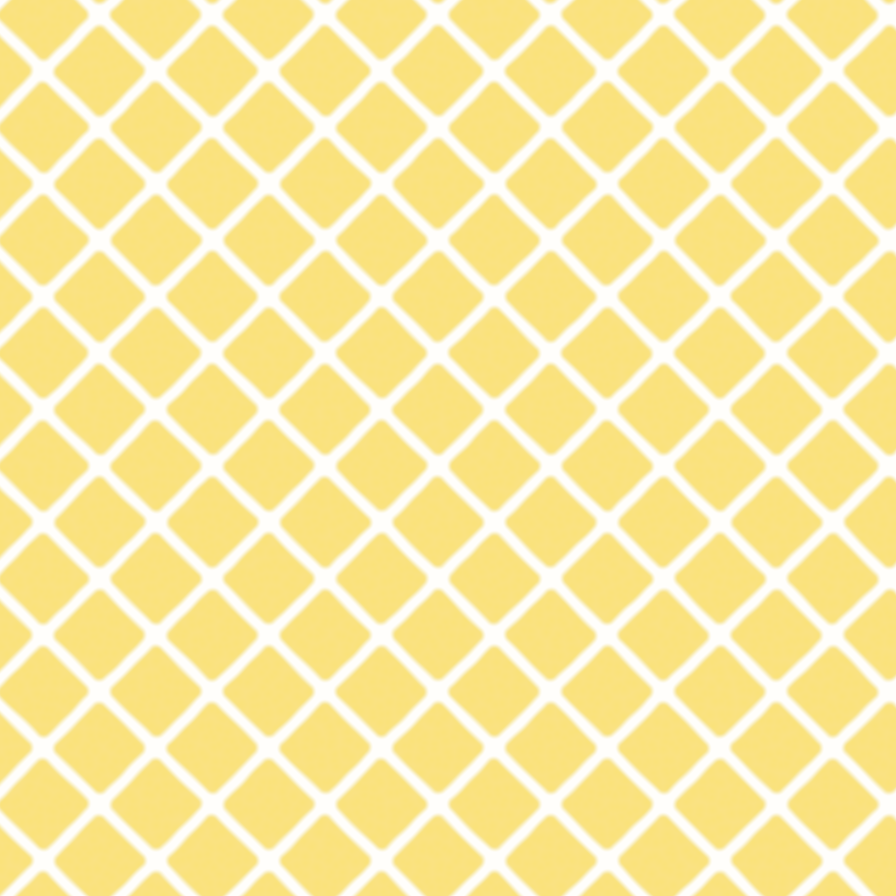
Write a WebGL 2 fragment shader that draws this pattern.

```glsl
#version 300 es
precision highp float;

uniform vec2 u_resolution;
out vec4 fragColor;

// Lattice, in fractions of the canvas
const float PERIOD = 0.1259;
const vec2 CROSSING = vec2(0.0482, 0.9206);
const float LINE_WIDTH = 0.0122;
const float CORNER_RADIUS = 0.0085;
const float EDGE_SOFTNESS = 0.0036;
const float EDGE_WOBBLE = 0.0004;

// Colours
const vec3 LINE_COLOR = vec3(1.0, 0.995, 0.985);
const vec3 FILL_COLOR = vec3(0.98, 0.888, 0.495);
const vec3 RIM_COLOR = vec3(0.965, 0.895, 0.58);
const float RIM_WIDTH = 0.0045;

// Faint mottling of the fill
const float MOTTLE_SCALE = 95.0;
const float MOTTLE_STRENGTH = 0.035;

vec2 hash2(vec2 p) {
  p = vec2(dot(p, vec2(127.1, 311.7)), dot(p, vec2(269.5, 183.3)));
  return fract(sin(p) * 43758.5);
}

// Distance to the nearest scattered point
float cellularNoise(vec2 p) {
  vec2 cell = floor(p);
  float nearest = 2.0;
  for (int y = -1; y <= 1; y++) {
    for (int x = -1; x <= 1; x++) {
      vec2 neighbor = cell + vec2(x, y);
      nearest = min(nearest, distance(p, neighbor + hash2(neighbor)));
    }
  }
  return nearest;
}

// Layered sines for slightly uneven edges
vec2 wobble(vec2 p) {
  return sin(p.yx * vec2(83.0, 97.0) + 1.3)
       + 0.6 * sin(p.yx * vec2(211.0, 187.0) + p * 59.0);
}

float roundedBox(vec2 p, float halfSide, float radius) {
  vec2 d = abs(p) - halfSide + radius;
  return length(max(d, 0.0)) + min(max(d.x, d.y), 0.0) - radius;
}

void main() {
  vec2 uv = gl_FragCoord.xy / u_resolution;
  vec2 p = uv + EDGE_WOBBLE * wobble(uv) - CROSSING;

  // Diagonal cells, centred and scaled back to canvas units
  float side = PERIOD * inversesqrt(2.0);
  vec2 diagonal = vec2(p.x + p.y, p.y - p.x) / PERIOD;
  vec2 local = (fract(diagonal) - 0.5) * side;
  float dist = roundedBox(local, 0.5 * (side - LINE_WIDTH), CORNER_RADIUS);

  // Fill with mottling and a paler rim
  vec3 fill = FILL_COLOR;
  fill.b += MOTTLE_STRENGTH * (cellularNoise(uv * MOTTLE_SCALE) - 0.45);
  fill = mix(fill, RIM_COLOR, smoothstep(-RIM_WIDTH, 0.0, dist));

  // Soft edge, never narrower than one pixel
  float softness = max(EDGE_SOFTNESS, 1.0 / min(u_resolution.x, u_resolution.y));
  float lineMask = smoothstep(-softness, softness, dist);
  fragColor = vec4(mix(fill, LINE_COLOR, lineMask), 1.0);
}
```
